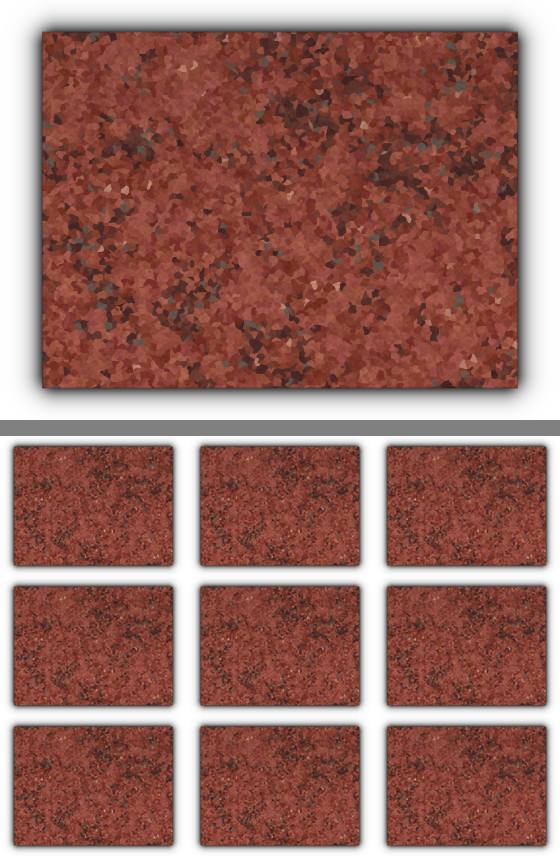
Top: one tile. Bottom: repeated 3 by 3.
This texture is drawn by a Shadertoy shader. Its source:

```glsl
float hash(vec2 p) {
    return fract(sin(dot(p, vec2(127.1, 311.7))) * 43758.5453);
}

// Value noise that wraps after "period" lattice cells; uv spans 0..1
float wrapNoise(vec2 uv, vec2 period) {
    vec2 p = uv * period;
    vec2 i = floor(p), f = fract(p);
    f = f * f * (3.0 - 2.0 * f);
    vec2 a = mod(i, period), b = mod(i + 1.0, period);
    return mix(mix(hash(a), hash(vec2(b.x, a.y)), f.x),
               mix(hash(vec2(a.x, b.y)), hash(b), f.x), f.y);
}

// Colour of one mineral grain, chosen by its cell and by broad clusters
vec3 grainColor(vec2 cell, vec2 uv) {
    float pick = hash(cell + 11.3);
    float shade = hash(cell + 37.9);
    float rare = hash(cell + 71.7);
    float feldspar = smoothstep(0.72, 0.84, wrapNoise(uv + 0.37, vec2(24, 18)));

    float tone = mix(shade, wrapNoise(uv, vec2(44, 33)), 0.28);
    tone = mix(tone, 0.75 + 0.2 * (shade - 0.5), 0.75 * feldspar);
    vec3 red = mix(vec3(0.41, 0.145, 0.11), vec3(0.65, 0.365, 0.31), tone);
    red += vec3(0.0, -0.012, 0.015) * (2.0 * pick - 1.0);

    float clump = 0.55 * pick + 0.6 * wrapNoise(uv, vec2(32, 24))
                + 0.35 * wrapNoise(uv, vec2(12, 9)) - 0.4 * feldspar;
    vec3 mica = mix(vec3(0.25, 0.14, 0.14), vec3(0.42, 0.23, 0.19), shade);
    mica = mix(mica, vec3(0.37, 0.32, 0.29), step(0.86, rare));
    vec3 col = mix(red, mica, smoothstep(0.89, 0.97, clump));

    // Scattered pale quartz
    return mix(col, vec3(0.76, 0.55, 0.47), 0.8 * smoothstep(0.975, 0.995, rare));
}

// Irregular grains: a wrapped Voronoi pattern with softly blended borders
vec3 granite(vec2 uv) {
    vec2 grid = vec2(96, 72);
    vec2 warp = vec2(wrapNoise(uv, vec2(128, 96)), wrapNoise(uv + 0.5, vec2(128, 96)));
    vec2 p = uv * grid + 0.9 * (warp - 0.5);
    vec2 base = floor(p);
    vec3 sum = vec3(0);
    float total = 0.0;
    for (int y = -1; y <= 1; y++)
    for (int x = -1; x <= 1; x++) {
        vec2 corner = base + vec2(x, y);
        vec2 cell = mod(corner, grid);
        vec2 seed = corner + 0.1 + 0.8 * vec2(hash(cell), hash(cell + 5.7));
        vec2 d = p - seed;
        float weight = exp(-14.0 * (dot(d, d) - 0.3 * hash(cell + 23.1)));
        sum += weight * grainColor(cell, fract(seed / grid));
        total += weight;
    }
    float speckle = wrapNoise(uv, vec2(240, 180)) - 0.5;
    return sum / total * (1.0 + 0.16 * speckle);
}

float boxDistance(vec2 p, vec2 halfSize) {
    vec2 q = abs(p) - halfSize;
    return length(max(q, 0.0)) + min(max(q.x, q.y), 0.0);
}

void mainImage(out vec4 fragColor, in vec2 fragCoord) {
    vec2 uv = fragCoord / iResolution.xy;
    vec2 aspect = vec2(iResolution.x / iResolution.y, 1.0);
    vec2 p = (uv - 0.5) * aspect;
    vec2 slabHalf = 0.4245 * aspect;

    // Soft shadow with rounded corners on white
    float away = max(boxDistance(p, slabHalf - 0.035) - 0.035, 0.0);
    vec3 col = vec3(1.0 - 0.72 * exp(-pow(away / 0.0226, 1.2)));

    // Slab with a slightly darkened rim
    float edge = boxDistance(p, slabHalf);
    vec3 stone = granite(uv) * mix(0.97, 1.03, smoothstep(0.95, 0.3, uv.y));
    stone *= 1.0 - 0.25 * smoothstep(-0.004, 0.0, edge);
    float pixel = 0.7 / iResolution.y;
    col = mix(stone, col, smoothstep(-pixel, pixel, edge));

    fragColor = vec4(col, 1.0);
}
```
